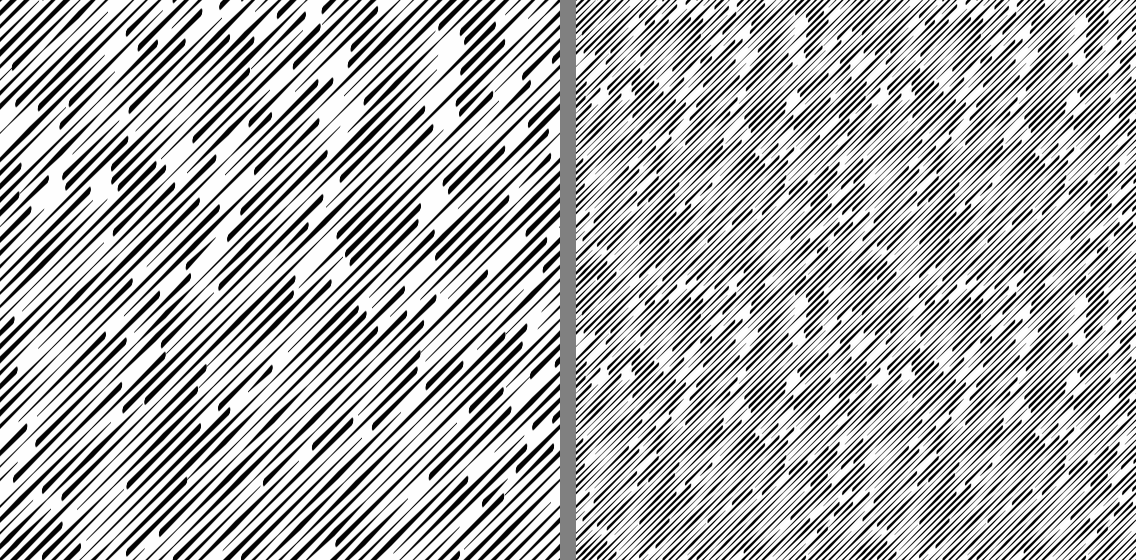
Left: one tile. Right: repeated 2 by 2.
Reproduce this pattern procedurally as a WebGL 2 fragment shader.

```glsl
#version 300 es
precision highp float;
// Seamless diagonal rain of tapered ink strokes with rounded heads, on white.

uniform vec2 u_resolution;
out vec4 fragColor;

const float LANES = 42.0;   // diagonal lanes per tile
const float STROKES = 5.0;  // strokes along each lane

float hash(vec2 p) {
    vec3 q = fract(vec3(p.xyx) * vec3(0.1031, 0.1030, 0.0973));
    q += dot(q, q.yzx + 33.33);
    return fract((q.x + q.y) * q.z);
}

// Jittered border between strokes; the hash wraps along the lane.
float border(float lane, float i) {
    float jitter = hash(vec2(lane + 3.0, mod(i, STROKES) + 11.0)) - 0.5;
    return (i + 0.75 * jitter) / STROKES + hash(vec2(lane, 71.0));
}

// Distance to a stroke from start to end, thickest at the fraction peak.
float taperedStroke(vec2 p, float start, float end, float peak) {
    float h = clamp((p.x - start) / (end - start), 0.0, 1.0);
    float side = h < peak ? peak : 1.0 - peak;
    float fullness = 1.0 - abs(h - peak) / max(side, 0.001);
    float radius = mix(0.0006, 0.0047, fullness);
    return length(vec2(p.x - mix(start, end, h), p.y)) - radius;
}

void main() {
    vec2 uv = gl_FragCoord.xy / u_resolution;

    // Lane across the diagonal, and offset from its centre line
    float across = (uv.x - uv.y) * LANES + 0.5;
    float lane = mod(floor(across), LANES);
    float offset = (fract(across) - 0.5) / LANES * 0.7071;

    float dist = 1.0;
    for (float i = 0.0; i < STROKES; i++) {
        float kind = hash(vec2(lane + 17.0, i + 29.0));
        float gap = 0.006 + 0.05 * hash(vec2(lane + 5.0, i + 47.0));

        // Head at the lower left, at the upper right, or a swell between
        float peak = kind < 0.36 ? 0.0 : kind < 0.72 ? 1.0 : 0.5;
        float start = border(lane, i) + (peak == 0.0 ? gap : -0.004);
        float end = border(lane, i + 1.0) - (peak == 1.0 ? gap : -0.004);

        // Nearest wrapped copy along the lane, in true diagonal length
        float middle = 0.5 * (start + end);
        float along = uv.x - middle;
        along -= round(along);
        float halfLength = max(0.5 * (end - start), 0.02) * 1.4142;
        vec2 p = vec2(along * 1.4142, offset);
        dist = min(dist, taperedStroke(p, -halfLength, halfLength, peak));
    }

    // Soft ink edge
    float pixel = 1.0 / min(u_resolution.x, u_resolution.y);
    float ink = 1.0 - smoothstep(-0.75 * pixel, 0.75 * pixel, dist);
    vec3 paper = vec3(0.995);
    vec3 black = vec3(0.01);
    fragColor = vec4(mix(paper, black, ink), 1.0);
}
```
